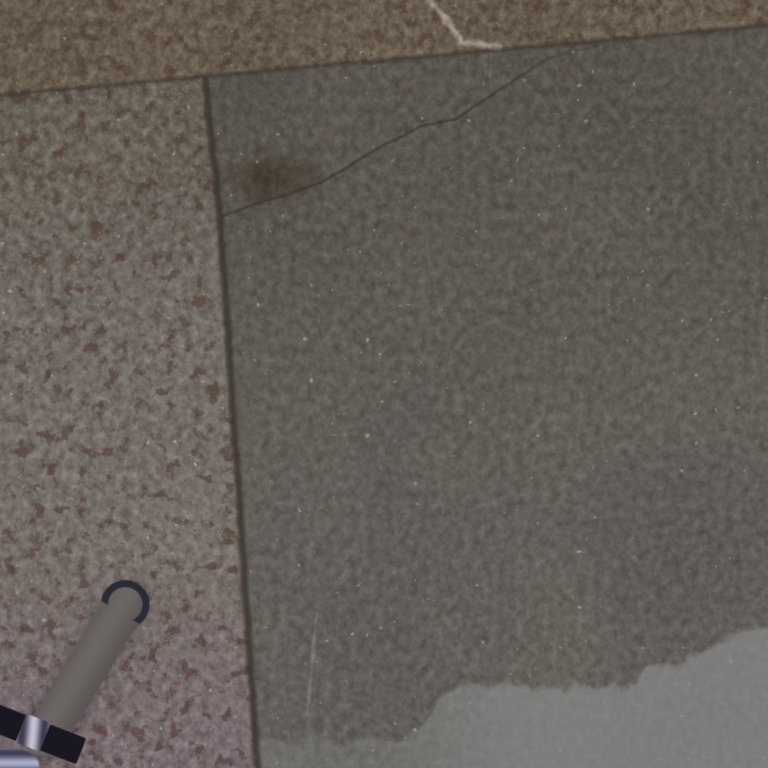
Reproduce this texture procedurally as a WebGL 1 fragment shader.

```glsl
precision highp float;
// Weathered stone paving seen from above: three slabs divided by dark joints,
// a crack, a damp tide line and a metal tube held in a clamp at lower left.
// Layered gradient noise makes the grain; distance functions place the shapes.
uniform vec2 u_resolution;

vec2 hashGradient(vec2 cell) {
  vec3 q = fract(vec3(cell.xyx) * vec3(0.1031, 0.1030, 0.0973));
  q += dot(q, q.yzx + 33.33);
  return fract((q.xx + q.yz) * q.zy) * 2.0 - 1.0;
}

float gradientNoise(vec2 p) {
  vec2 i = floor(p), f = fract(p);
  vec2 u = f * f * f * (f * (f * 6.0 - 15.0) + 10.0);
  float a = dot(hashGradient(i), f);
  float b = dot(hashGradient(i + vec2(1, 0)), f - vec2(1, 0));
  float c = dot(hashGradient(i + vec2(0, 1)), f - vec2(0, 1));
  float d = dot(hashGradient(i + vec2(1, 1)), f - vec2(1, 1));
  return mix(mix(a, b, u.x), mix(c, d, u.x), u.y);
}

float fbm(vec2 p) {
  float sum = 0.0, amplitude = 0.6;
  for (int i = 0; i < 4; i++) {
    sum += amplitude * gradientNoise(p);
    p = mat2(1.6, 1.2, -1.2, 1.6) * p + 17.3;
    amplitude *= 0.55;
  }
  return sum;
}

float segment(vec2 p, vec2 a, vec2 b) {
  vec2 ap = p - a, ab = b - a;
  return length(ap - ab * clamp(dot(ap, ab) / dot(ab, ab), 0.0, 1.0));
}

float box(vec2 p, vec2 halfSize) {
  vec2 d = abs(p) - halfSize;
  return length(max(d, 0.0)) + min(max(d.x, d.y), 0.0);
}

// Coverage of a shape whose distance is negative inside.
float cover(float d, float soft) {
  return 1.0 - smoothstep(-soft, soft, d);
}

float crackDistance(vec2 p) {
  float d = segment(p, vec2(0.290, 0.719), vec2(0.417, 0.762));
  d = min(d, segment(p, vec2(0.417, 0.762), vec2(0.500, 0.811)));
  d = min(d, segment(p, vec2(0.500, 0.811), vec2(0.547, 0.835)));
  d = min(d, segment(p, vec2(0.547, 0.835), vec2(0.592, 0.844)));
  d = min(d, segment(p, vec2(0.592, 0.844), vec2(0.651, 0.883)));
  d = min(d, segment(p, vec2(0.651, 0.883), vec2(0.710, 0.922)));
  return min(d, segment(p, vec2(0.710, 0.922), vec2(0.780, 0.943)));
}

// Height of the damp edge above the bottom of the canvas.
float tideHeight(float x) {
  return 0.036 + 0.070 * smoothstep(0.52, 0.60, x)
    + 0.025 * smoothstep(0.826, 0.846, x) + 0.052 * smoothstep(0.85, 1.0, x);
}

vec3 stone(vec2 p, float top, float left) {
  float broad = fbm(p * 5.0);
  float grain = fbm(p * vec2(88.0, 80.0));
  float spots = fbm(p * 52.0 + 40.0);
  vec3 damp = mix(vec3(0.385, 0.370, 0.350), vec3(0.350, 0.332, 0.302), smoothstep(0.25, 0.95, p.y));
  vec3 side = mix(vec3(0.455, 0.425, 0.405), vec3(0.400, 0.375, 0.335), smoothstep(0.5, 0.9, p.y));
  vec3 color = mix(damp, side, left);
  color = mix(color, vec3(0.405, 0.365, 0.310), top);
  float rough = max(left, top);
  color += broad * vec3(0.045, 0.040, 0.032);
  color += grain * mix(0.15, 0.22, rough);
  float rust = smoothstep(0.04, 0.28, spots) * mix(0.10, 0.60, rough);
  color = mix(color, vec3(0.305, 0.225, 0.190), rust);
  float fleck = smoothstep(0.38, 0.62, gradientNoise(p * 112.0 + 9.0));
  return color + fleck * vec3(0.17, 0.17, 0.16);
}

// Tube and clamp painted over the paving.
vec3 paintTube(vec3 color, vec2 p, float soft) {
  vec2 tip = vec2(0.163, 0.213), axis = normalize(vec2(0.52, 0.86));
  vec2 q = vec2(dot(p - tip, vec2(axis.y, -axis.x)), dot(p - tip, axis));
  float d = segment(q, vec2(0.0), vec2(0.0, -0.20)) - 0.027;
  color *= 1.0 - 0.18 * cover(d - 0.004, 0.012);
  vec3 metal = vec3(0.385, 0.365, 0.355) + 0.035 * cos(q.x * 90.0 + 0.5);
  color = mix(color, metal, cover(d, soft));
  float rim = abs(length(q) - 0.027) - 0.0045;
  color = mix(color, vec3(0.17, 0.17, 0.22), cover(max(rim, -q.y - 0.012), soft));
  vec2 c = mat2(0.92, -0.39, 0.39, 0.92) * (p - vec2(0.043, 0.046));
  c = vec2(dot(p - vec2(0.043, 0.046), vec2(0.93, -0.36)), dot(p - vec2(0.043, 0.046), vec2(0.36, 0.93)));
  color = mix(color, vec3(0.10, 0.09, 0.13), cover(box(c, vec2(0.064, 0.015)) - 0.003, soft));
  float shine = 0.5 + 0.5 * cos(c.x * 210.0 + c.y * 60.0);
  vec3 chrome = mix(vec3(0.24, 0.23, 0.30), vec3(0.76, 0.75, 0.82), shine);
  color = mix(color, chrome, cover(box(c, vec2(0.017, 0.020)), soft));
  float foot = length((p - vec2(0.015, 0.002)) / vec2(1.5, 1.0)) - 0.024;
  vec3 steel = mix(vec3(0.25, 0.24, 0.34), vec3(0.66, 0.67, 0.78), 0.5 + 0.5 * sin(p.y * 240.0));
  return mix(color, steel, cover(foot, soft));
}

void main() {
  vec2 p = gl_FragCoord.xy / u_resolution;
  float soft = max(0.0015, 1.0 / u_resolution.y);
  float wobble = fbm(p * 28.0);
  float topGap = p.y - (0.876 + 0.091 * p.x) + wobble * 0.003;
  float sideGap = p.x - (0.335 - 0.068 * p.y - 0.04 * max(p.y - 0.72, 0.0)) + wobble * 0.003;
  float top = cover(-topGap, soft);
  float left = cover(sideGap, soft) * (1.0 - top);
  vec3 color = stone(p, top, left);

  // Violet tint low on the left, brown stain under the joint.
  color += vec3(0.015, -0.005, 0.025) * left * (1.0 - smoothstep(0.0, 0.3, p.y));
  float stain = cover(length((p - vec2(0.355, 0.768)) / vec2(1.7, 1.0)) - 0.025 + wobble * 0.02, 0.025);
  color = mix(color, color * vec3(0.78, 0.72, 0.65), stain * (1.0 - left));

  // Dry pale stone below the tide line.
  float tide = p.y - tideHeight(p.x) + wobble * 0.022;
  float dry = cover(tide, 0.006) * (1.0 - left) * mix(0.45, 1.0, smoothstep(0.45, 0.7, p.x));
  color = mix(color, vec3(0.485, 0.490, 0.490) + (color - 0.37) * 0.35, dry);

  // Joints, crack and pale mineral streaks.
  float joint = cover(abs(topGap) - 0.0025, 0.004) * 0.65;
  joint = max(joint, cover(abs(sideGap) - 0.0045, 0.004) * (1.0 - top) * 0.8);
  color = mix(color, vec3(0.225, 0.195, 0.175), joint);
  float crack = cover(crackDistance(p + wobble * 0.006) - 0.0012, 0.0028);
  color = mix(color, vec3(0.20, 0.18, 0.16), crack * mix(0.75, 0.35, smoothstep(0.6, 0.78, p.x)));
  float streak = segment(p, vec2(0.560, 1.0), vec2(0.600, 0.950));
  streak = min(streak, segment(p, vec2(0.600, 0.945), vec2(0.650, 0.940)));
  color += 0.22 * cover(streak - 0.003 + wobble * 0.012, 0.004);
  float scratch = min(segment(p, vec2(0.400, 0.07), vec2(0.412, 0.20)), segment(p, vec2(0.638, 0.90), vec2(0.640, 0.93)));
  color += 0.10 * cover(scratch - 0.001 + wobble * 0.006, 0.003);

  gl_FragColor = vec4(clamp(paintTube(color, p, soft), 0.0, 1.0), 1.0);
}
```
